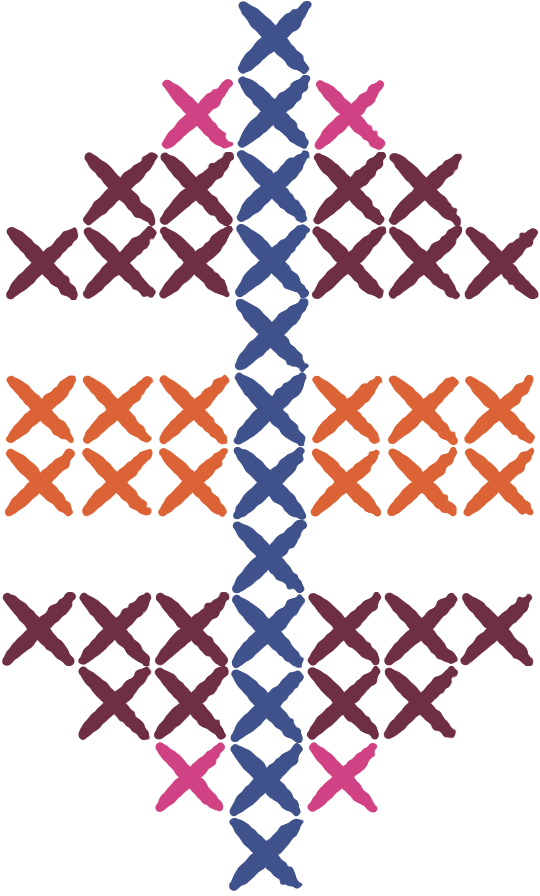
Write a WebGL 1 fragment shader that draws this pattern.

```glsl
precision highp float;
// Cross-stitch ornament: a blue spine of twelve crosses with mirrored side rows
// forming two triangles and a central band. A slightly leaning grid finds the
// cell; each cross is two tapered brush strokes with noise-roughened edges.

uniform vec2 u_resolution;

#define PITCH vec2(0.0853, 0.0828)  // cell size in canvas heights
#define TOP_MARGIN 0.0009
#define LEAN 0.0107                 // sideways drift of the spine
#define SIDE_SQUEEZE 0.0027         // side rows lie nearer the middle
#define STITCH 0.0833               // size of one cross
#define REACH 0.594                 // half length of a stroke
#define TIP 0.064                   // half width at stroke ends
#define SPINE_WIDTH 0.122           // half widths at stroke middles
#define SIDE_WIDTH 0.108
#define ROUGHNESS 0.045

const vec3 WHITE  = vec3(1.0);
const vec3 BLUE   = vec3(0.25, 0.32, 0.55);
const vec3 PINK   = vec3(0.82, 0.26, 0.52);
const vec3 PLUM   = vec3(0.43, 0.18, 0.27);
const vec3 ORANGE = vec3(0.86, 0.39, 0.21);

float hash(vec2 p) {
  return fract(sin(dot(p, vec2(127.1, 311.7))) * 43758.5453);
}

float noise(vec2 p) {
  vec2 i = floor(p), f = fract(p);
  f = f * f * (3.0 - 2.0 * f);
  return mix(mix(hash(i), hash(i + vec2(1.0, 0.0)), f.x),
             mix(hash(i + vec2(0.0, 1.0)), hash(i + 1.0), f.x), f.y);
}

// Distance to a tapered stroke through the origin, roughest at its far end.
float stroke(vec2 p, vec2 dir, float halfWidth, float seed) {
  float along = dot(p, dir);
  float across = dot(p, vec2(-dir.y, dir.x));
  float s = clamp(along / REACH, -1.0, 1.0);
  across += 0.022 * s * (1.0 - s * s);
  float width = mix(halfWidth, TIP, s * s * s * s);
  float grain = noise(p * 13.0 + seed) - 0.5;
  width += grain * ROUGHNESS * mix(0.45, 1.2, smoothstep(0.1, 0.8, s));
  return length(vec2(along - s * REACH, across)) - width;
}

float crossStitch(vec2 p, float halfWidth, float seed) {
  vec2 diagonal = vec2(0.7071);
  float rising = stroke(p, diagonal, halfWidth, seed);
  float falling = stroke(p, diagonal * vec2(1.0, -1.0), halfWidth, seed + 19.0);
  return min(rising, falling);
}

void main() {
  vec2 p = (gl_FragCoord.xy - 0.5 * u_resolution) / u_resolution.y;

  // Locate the cell: column 0 is the spine, row 0 is at the top.
  float x = (p.x - LEAN * p.y) / PITCH.x;
  float column = floor(x + 0.5);
  float side = abs(column);
  float squeeze = SIDE_SQUEEZE * clamp(p.y * 8.0, -1.0, 1.0);
  float y = p.y + squeeze * step(0.5, side);
  float down = (0.5 - TOP_MARGIN - y) / PITCH.y;
  float row = floor(down);
  vec2 local = vec2(x - column, row + 0.5 - down) * PITCH / STITCH;

  // Rows mirror about the middle; depth sets their length and colour.
  float depth = min(row, 11.0 - row);
  float sideCount = depth < 3.5 ? depth : (depth < 4.5 ? 0.0 : 3.0);
  bool spine = side < 0.5;
  bool filled = depth > -0.5 && (spine || side < sideCount + 0.5);
  vec3 thread = spine ? BLUE : depth < 1.5 ? PINK : depth < 3.5 ? PLUM : ORANGE;
  float size = (!spine && (depth < 1.5 || depth > 4.5)) ? 0.96 : 1.0;

  // Draw the cross with a one-pixel soft edge.
  float seed = 40.0 * hash(vec2(column, row));
  float d = crossStitch(local / size, spine ? SPINE_WIDTH : SIDE_WIDTH, seed);
  float pixel = 1.0 / (u_resolution.y * STITCH * size);
  float ink = filled ? 1.0 - smoothstep(-0.7 * pixel, 0.7 * pixel, d) : 0.0;
  gl_FragColor = vec4(mix(WHITE, thread, ink), 1.0);
}
```
